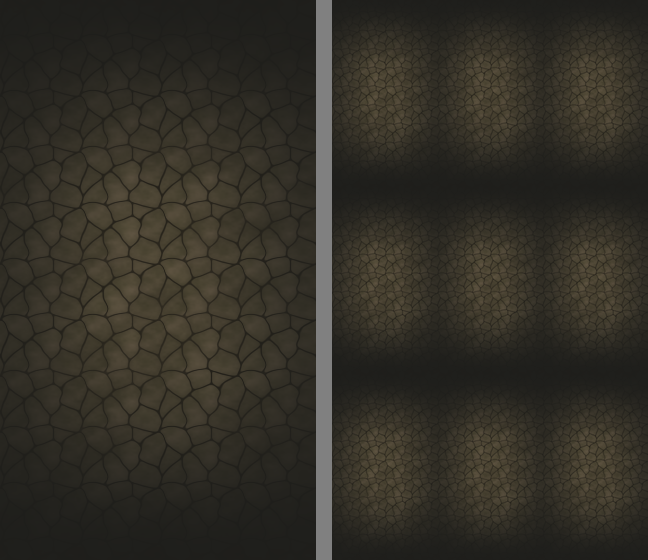
Left, the tile; right, the same tile 3 across and 3 down.
A Shadertoy shader for this texture:

```glsl
const vec2 TILE = vec2(3.0, 3.0);      // stones per repeat
const vec2 REPEATS = vec2(4.0, 10.0);  // repeats across and down
const vec2 CELL = vec2(1.0, 0.71);     // proportions of a stone cell
const float PI = 3.14159265;

vec3 hash3(vec2 c) {
    vec3 q = fract((c.xyx + 17.0) * vec3(0.1031, 0.1030, 0.0973));
    q += dot(q, q.yxz + 33.33);
    return fract((q.xxy + q.yzz) * q.zyx);
}

// Value noise that wraps after a whole number of cells
float noise(vec2 p, vec2 period) {
    vec2 i = floor(p), f = fract(p);
    f = f * f * (3.0 - 2.0 * f);
    float a = hash3(mod(i, period)).x;
    float b = hash3(mod(i + vec2(1, 0), period)).x;
    float c = hash3(mod(i + vec2(0, 1), period)).x;
    float d = hash3(mod(i + vec2(1, 1), period)).x;
    return mix(mix(a, b, f.x), mix(c, d, f.x), f.y);
}

float fbm(vec2 p, vec2 period) {
    float sum = 0.0, amp = 0.5;
    for (int i = 0; i < 4; i++) {
        sum += amp * noise(p, period);
        p *= 2.0;
        period *= 2.0;
        amp *= 0.5;
    }
    return sum;
}

// Site position in xy, size weight in z; identical in every repeat
vec3 site(vec2 cell) {
    vec3 h = hash3(mod(cell, TILE) + 3.0);
    return vec3((cell + 0.12 + 0.76 * h.xy) * CELL, 0.3 * h.z * h.z);
}

float smoothMin(float a, float b, float k) {
    float h = max(k - abs(a - b), 0.0) / k;
    return min(a, b) - 0.25 * k * h * h;
}

// Rounded distance to the stone's border; also returns its cell
float stoneEdge(vec2 p, out vec2 stoneCell) {
    vec2 base = floor(p);
    vec2 q = p * CELL;
    vec3 nearest = vec3(0.0);
    float best = 1e3;
    stoneCell = base;
    for (int y = -2; y <= 2; y++)
    for (int x = -2; x <= 2; x++) {
        vec2 cell = base + vec2(x, y);
        vec3 s = site(cell);
        float power = dot(s.xy - q, s.xy - q) - s.z;
        if (power < best) {
            best = power;
            nearest = s;
            stoneCell = cell;
        }
    }
    float edge = 1.0;
    for (int y = -2; y <= 2; y++)
    for (int x = -2; x <= 2; x++) {
        if (x == 0 && y == 0) continue;
        vec3 s = site(stoneCell + vec2(x, y));
        float power = dot(s.xy - q, s.xy - q) - s.z;
        float border = 0.5 * (power - best) / length(s.xy - nearest.xy);
        edge = smoothMin(edge, border, 0.08);
    }
    return edge;
}

void mainImage(out vec4 fragColor, in vec2 fragCoord) {
    vec2 uv = fragCoord / iResolution.xy;
    vec2 grid = TILE * REPEATS;
    vec2 p = uv * grid;
    float pixel = grid.x / iResolution.x;

    // Wavy stone outlines
    vec2 warp = vec2(noise(p * 2.0, TILE * 2.0), noise(p * 2.0 + 5.0, TILE * 2.0));
    vec2 cell;
    float edge = stoneEdge(p + 0.22 * (warp - 0.5), cell);

    // Mottled surface, with wear that differs between repeats
    float mottle = fbm(p * 2.0, TILE * 2.0);
    float wear = fbm(p * 0.5, grid * 0.5);
    float grain = noise(p * 8.0, grid * 8.0);
    float tone = hash3(mod(cell, TILE) + 40.0).y;
    vec3 stone = mix(vec3(0.275, 0.255, 0.18), vec3(0.315, 0.275, 0.22), mottle);
    stone *= 0.86 + 0.24 * mottle + 0.3 * (wear - 0.47) + 0.05 * grain + 0.08 * tone;
    stone *= mix(0.94, 1.02, smoothstep(0.0, 0.25, edge));

    // Thin dark cracks, varying in strength with wear
    float crack = 1.0 - smoothstep(0.0, 0.03 + 0.6 * pixel, edge);
    vec3 color = mix(stone, vec3(0.10, 0.09, 0.07), crack * (0.4 + 0.5 * wear));

    // Broad glow in the middle, fading to charcoal at all sides
    vec2 fade = abs(cos(PI * uv));
    vec2 glow = 1.0 - fade * fade * fade;
    float light = glow.y * mix(0.4, 1.0, glow.x);
    color = mix(vec3(0.115, 0.115, 0.105), color, 0.03 + 0.97 * light);
    fragColor = vec4(color, 1.0);
}
```
